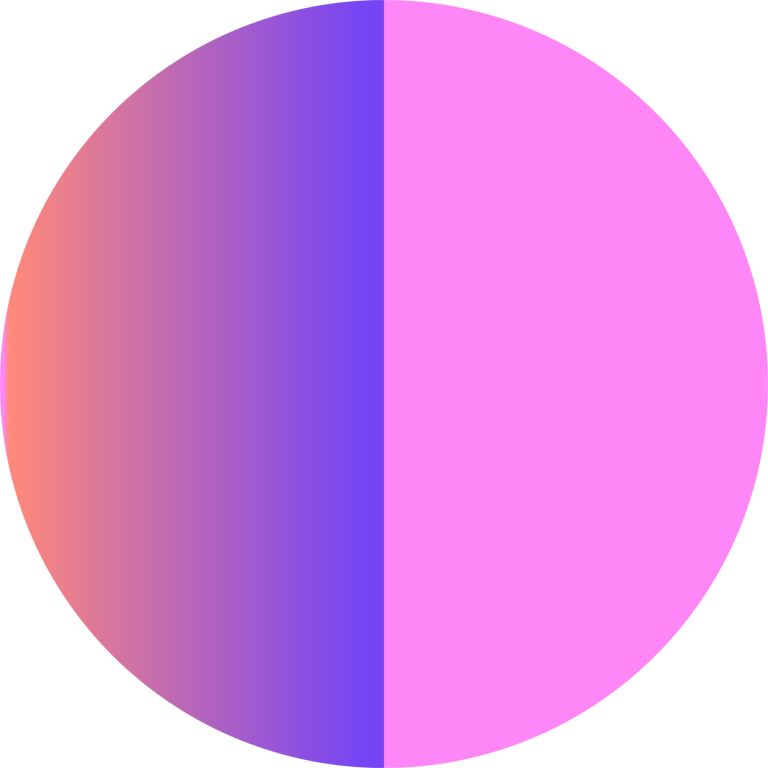
Give the GLSL for this background, as a three.js fragment shader.

```glsl
// Draws a disc on white: a coral-to-violet gradient half beside a flat pink half.
varying vec2 vUv;

// Smooth-edged coverage of the area where a signed distance is negative.
float fill(float dist) {
  return 1.0 - smoothstep(-0.001, 0.001, dist);
}

void main() {
  vec3 white = vec3(1.0);
  vec3 pink = vec3(1.0, 0.525, 0.965);
  vec3 coral = vec3(1.0, 0.54, 0.475);
  vec3 violet = vec3(0.46, 0.27, 0.96);

  // Horizontal gradient, with a thin pink fringe at the far left
  vec3 gradient = mix(coral, violet, clamp((vUv.x - 0.012) / 0.46, 0.0, 1.0));
  gradient = mix(pink, gradient, smoothstep(0.003, 0.013, vUv.x));

  // Vertical split through the centre
  vec3 color = mix(pink, gradient, fill(vUv.x - 0.5));

  // Disc touching all four sides
  float disc = fill(length(vUv - 0.5) - 0.5);
  gl_FragColor = vec4(mix(white, color, disc), 1.0);
}
```
